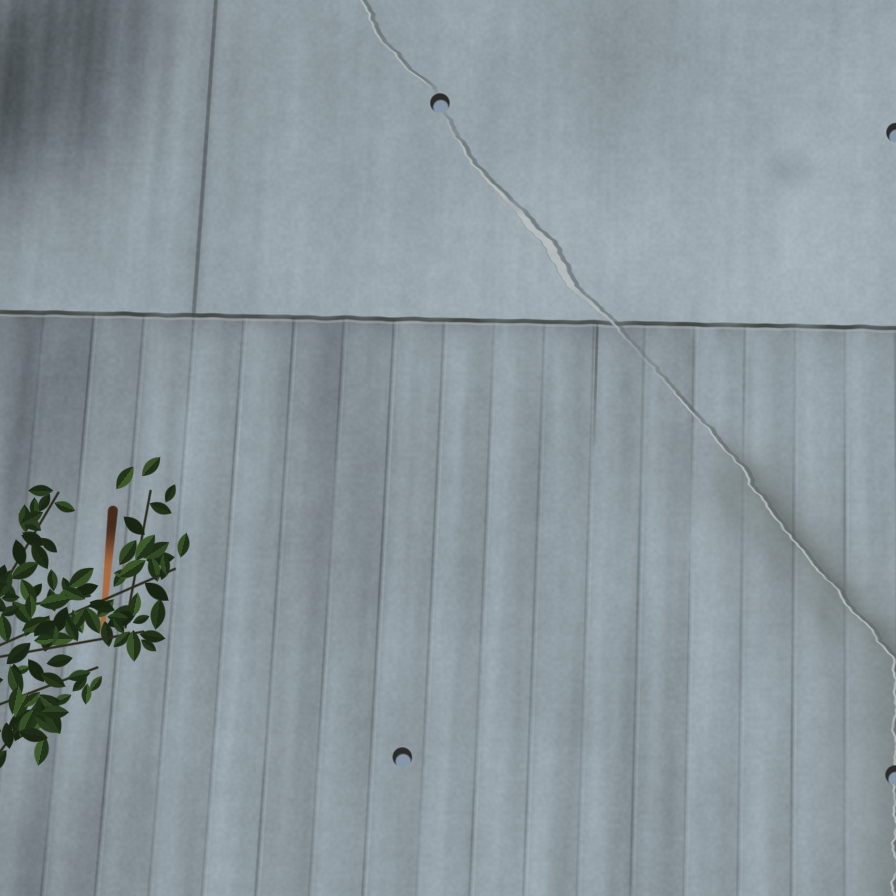
A WebGL 1 fragment shader for this texture:

```glsl
precision highp float;
// A weathered concrete wall: a smooth panel above board marks, split by a seam
// and a diagonal crack, with tie holes and a leafy shrub at the lower left.
// Gradient noise makes the stains; distance functions draw lines and leaves.
uniform vec2 u_resolution;
#define CONCRETE vec3(0.615, 0.665, 0.695)
#define BOARD_WIDTH 0.0559
#define BOARD_START 0.216
#define LEAN 0.1
#define HOLE_RADIUS 0.0108
#define GRAIN 0.075
#define STREAKS 0.12
#define LEAF_LENGTH 0.0165
#define LEAF_DARK vec3(0.09, 0.14, 0.07)
#define LEAF_LIGHT vec3(0.25, 0.37, 0.18)

float hash(vec2 p) { return fract(sin(dot(p, vec2(127.1, 311.7))) * 43758.5); }
vec2 gradient(vec2 cell) {
  float a = 6.2832 * hash(cell);
  return vec2(cos(a), sin(a));
}
float noise(vec2 p) {
  vec2 i = floor(p), f = fract(p), e = vec2(1, 0), u = f * f * (3.0 - 2.0 * f);
  float low = mix(dot(gradient(i), f), dot(gradient(i + e), f - e), u.x);
  float high = mix(dot(gradient(i + e.yx), f - e.yx), dot(gradient(i + 1.0), f - 1.0), u.x);
  return mix(low, high, u.y);
}
float fbm(vec2 p) {
  float sum = 0.0, amp = 1.0;
  for (int i = 0; i < 4; i++) { sum += amp * noise(p); p = p * 2.03 + 7.3; amp *= 0.55; }
  return sum;
}
float blot(vec2 p, float x, float y, float rx, float ry) {
  vec2 q = (p - vec2(x, y)) / vec2(rx, ry);
  return exp(-dot(q, q));
}
float line(float dist, float width) {
  float px = 1.0 / u_resolution.y;
  return 1.0 - smoothstep(max(width - px, 0.0), width + px, abs(dist));
}
// Distance to a segment in x, position along it in y
vec2 segment(vec2 p, vec2 a, vec2 b) {
  float t = clamp(dot(p - a, b - a) / dot(b - a, b - a), 0.0, 1.0);
  return vec2(length(p - mix(a, b, t)), t);
}
float bend(float x, float d, float from, float to, float target) {
  return mix(x, target, clamp((d - from) / (to - from), 0.0, 1.0));
}
// Horizontal place of the crack at depth d
float crackPath(float d) {
  float x = bend(0.404, d, 0.0, 0.052, 0.43);
  x = bend(x, d, 0.052, 0.091, 0.475);
  x = bend(x, d, 0.091, 0.182, 0.527);
  x = bend(x, d, 0.182, 0.27, 0.612);
  x = bend(x, d, 0.27, 0.319, 0.638);
  x = bend(x, d, 0.319, 0.352, 0.677);
  x = bend(x, d, 0.352, 0.52, 0.827);
  x = bend(x, d, 0.52, 0.586, 0.872);
  x = bend(x, d, 0.586, 0.736, 1.0);
  return x + 0.007 * noise(vec2(d * 45.0, 2)) + 0.003 * noise(vec2(d * 160.0, 5));
}
void hole(inout vec3 col, vec2 p, float x, float y) {
  vec2 q = p - vec2(x, y);
  float shade = smoothstep(0.007, 0.01, length(q - vec2(0.001, 0.005)));
  col = mix(col, mix(vec3(0.52, 0.59, 0.66), vec3(0.17), shade), line(length(q), HOLE_RADIUS));
}
// A twig with leaves scattered around it
void branch(inout vec3 col, vec2 p, vec2 a, vec2 b, float spread, float seed) {
  float px = 1.0 / u_resolution.y;
  col = mix(col, vec3(0.17, 0.17, 0.12), line(segment(p, a, b).x, 0.0013));
  for (int i = 0; i < 17; i++) {
    vec2 id = vec2(float(i), seed), jitter = vec2(hash(id + 3.1), hash(id + 8.7)) - 0.5;
    vec2 q = p - mix(a, b, (float(i) + 0.8) / 17.0) - jitter * spread;
    float size = LEAF_LENGTH * (0.6 + 0.5 * hash(id + 1.9));
    vec2 dir = gradient(id + 5.3);
    q = vec2(dot(q, dir), dir.x * q.y - dir.y * q.x) / size;
    float shape = abs(q.y) - 0.46 * (1.0 - q.x * q.x);
    vec3 tint = mix(LEAF_DARK, LEAF_LIGHT, hash(id + 2.2) * (0.65 + 0.35 * sign(q.y)));
    col = mix(col, tint, 1.0 - smoothstep(-px / size, px / size, shape));
  }
}
void main() {
  vec2 p = gl_FragCoord.xy / u_resolution;
  p.y = 1.0 - p.y;  // depth down the wall
  float seam = p.y - 0.348 - 0.018 * p.x - 0.002 * noise(vec2(p.x * 40.0, 1));
  float below = smoothstep(-0.002, 0.002, seam), above = 1.0 - below;
  float bx = p.x + LEAN * (0.95 - p.x) * (p.y - 0.352);
  // Stains, streaks and grain
  float streak = noise(vec2(bx * 34.0, p.y * 2.5)) + 0.6 * noise(vec2(bx * 95.0, p.y * 5.0));
  float tone = 0.975 - 0.04 * below + 0.05 * fbm(p * 5.0);
  tone += STREAKS * streak * mix(0.3 + 0.7 * blot(p, 0.0, 0.0, 0.3, 0.3), 0.6, below);
  tone += GRAIN * (0.5 * noise(p * 210.0) + 0.4 * fbm(p * 55.0));
  tone -= above * (0.4 * blot(p, 0.09, 0.03, 0.1, 0.17) + 0.26 * blot(p, 0.0, 0.13, 0.07, 0.14)
    + 0.1 * blot(p, 0.33, 0.08, 0.12, 0.12) + 0.12 * blot(p, 0.69, 0.05, 0.1, 0.12)
    + 0.1 * blot(p, 0.88, 0.19, 0.02, 0.02) - 0.06 * blot(p, 0.85, 0.28, 0.25, 0.1));
  tone -= below * (0.22 * blot(p, 0.04, 0.44, 0.1, 0.16) + 0.12 * blot(p, 0.38, 0.5, 0.06, 0.22)
    + 0.14 * blot(p, 0.02, 0.97, 0.12, 0.16));
  // Board joints with pale lips
  float board = (bx - BOARD_START) / BOARD_WIDTH, id = floor(board + 0.5), joint = (board - id) * BOARD_WIDTH;
  float wear = 0.45 + 0.55 * hash(vec2(id, 4)) + 0.8 * noise(vec2(id * 3.7, p.y * 6.0));
  tone += below * (0.06 * hash(vec2(floor(board), 9)) - 0.03 + 0.035 * sin(6.2832 * board));
  tone -= below * wear * (0.13 * line(joint, 0.0012) + 0.07 * exp(-abs(joint) * 180.0) - 0.07 * line(joint - 0.004, 0.001));
  tone -= 0.32 * below * line(bx - 0.667, 0.0014) * (1.0 - smoothstep(0.38, 0.55, p.y));
  tone -= above * (0.2 * line(bx - 0.216, 0.0022) + 0.1 * exp(-abs(bx - 0.216) * 130.0));
  vec3 col = CONCRETE * tone;
  // Grimy seam
  col *= 1.0 - 0.22 * below * exp(-max(seam, 0.0) * 55.0) * (0.6 + streak);
  col = mix(col, vec3(0.23, 0.25, 0.23), clamp(0.75 + 0.7 * noise(vec2(p.x * 24.0, 3)), 0.0, 0.9) * line(seam, 0.0022));
  col = mix(col, vec3(0.67), 0.5 * line(seam - 0.004, 0.0012));
  // Crack: damp stain, dark rim, pale filling
  float side = (p.x - crackPath(p.y)) * 0.77, wide = blot(p, 0.61, 0.28, 0.07, 0.08);
  float seen = 1.0 - 0.9 * blot(p, 0.49, 0.115, 0.03, 0.024) - 0.6 * blot(p, 0.71, 0.4, 0.05, 0.04);
  seen = clamp(seen * (0.85 + 0.5 * noise(vec2(p.y * 50.0, 8))), 0.0, 0.9);
  float damp = exp(-abs(side - 0.006) * 55.0) + 0.5 * exp(-abs(side + 0.03) * 28.0) * (0.7 + streak);
  col = mix(col, vec3(0.36, 0.39, 0.36), clamp(0.5 * damp, 0.0, 0.7) * smoothstep(0.45, 0.55, p.y));
  col = mix(col, vec3(0.34, 0.37, 0.37), 0.65 * seen * line(side - 0.001, 0.003 + 0.004 * wide));
  col = mix(col, vec3(0.74, 0.77, 0.77), seen * line(side + 0.001, 0.0011 + 0.0035 * wide));
  hole(col, p, 0.491, 0.115); hole(col, p, 0.449, 0.845);
  hole(col, p, 1.0, 0.148); hole(col, p, 0.999, 0.865);
  // Shrub and broken stem
  if (p.x < 0.26 && p.y > 0.5 && p.y < 0.92) {
    vec2 stem = segment(p, vec2(0.126, 0.57), vec2(0.114, 0.705));
    vec3 bark = mix(vec3(0.27, 0.17, 0.11), vec3(0.66, 0.41, 0.24), smoothstep(0.1, 0.5, stem.y));
    col = mix(col, bark, line(stem.x, 0.0055 - 0.003 * stem.y));
    branch(col, p, vec2(0, 0.66), vec2(0.065, 0.55), 0.035, 1.0);
    branch(col, p, vec2(0.14, 0.7), vec2(0.168, 0.548), 0.065, 2.0);
    branch(col, p, vec2(0, 0.72), vec2(0.195, 0.635), 0.06, 3.0);
    for (int i = 0; i < 4; i++) {
      float k = float(i);
      branch(col, p, vec2(0, 0.68 + 0.053 * k), vec2(0.1 + 0.06 * sin(k * 1.5), 0.665 + 0.04 * k), 0.06, 4.0 + k);
    }
  }
  gl_FragColor = vec4(clamp(col, 0.0, 1.0), 1.0);
}
```
